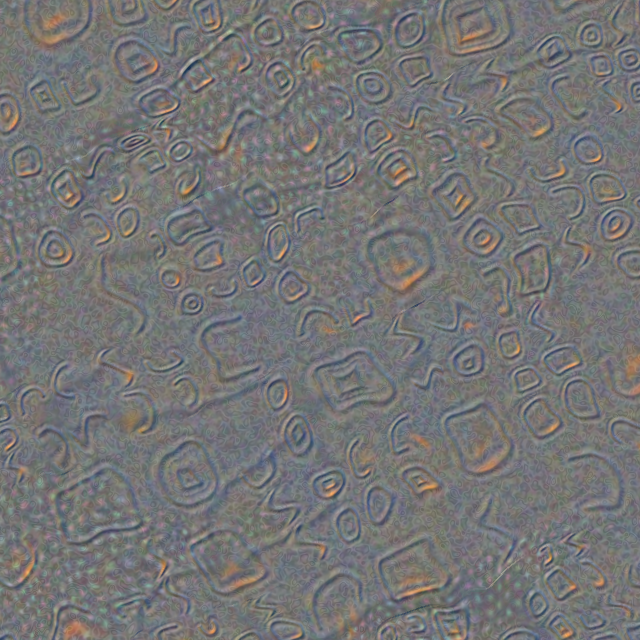
A Shadertoy shader for this pattern:

```glsl
float hash(vec2 p) {
    vec3 q = fract(p.xyx * vec3(0.1031, 0.1030, 0.0973));
    q += dot(q, q.yzx + 33.33);
    return fract((q.x + q.y) * q.z);
}

float noise(vec2 p) {
    vec2 i = floor(p), f = fract(p);
    f = f * f * (3.0 - 2.0 * f);
    return mix(mix(hash(i), hash(i + vec2(1, 0)), f.x),
               mix(hash(i + vec2(0, 1)), hash(i + vec2(1, 1)), f.x), f.y);
}

mat2 turn(float a) {
    return mat2(cos(a), -sin(a), sin(a), cos(a));
}

// Distance to one glyph stroke inside a unit cell
float glyph(vec2 p, vec2 id) {
    float kind = hash(id + 17.0), r = 0.27 + 0.08 * hash(id + 5.0);
    float corner = r * mix(0.3, 1.0, hash(id + 9.0));
    vec2 q = turn(floor(hash(id + 31.0) * 4.0) * 1.5708 + 0.3 * hash(id) - 0.15) * p;
    vec2 a = abs(q) - r + corner;
    float box = length(max(a, 0.0)) - corner + min(max(a.x, a.y), 0.0);
    if (kind < 0.32) return abs(box);
    if (kind < 0.52) return min(abs(box), abs(box + 0.19));
    if (kind < 0.84) return q.y > 0.04 ? length(vec2(abs(q.x) - r, q.y - 0.04)) : abs(box);
    return 0.7 * length(vec2(max(abs(q.x) - 0.37, 0.0), q.y - 0.16 * sin(8.0 * q.x)));
}

vec2 warp(vec2 p) {
    vec2 bend = vec2(noise(p * 8.0), noise(p * 8.0 + 40.0)) - 0.5;
    vec2 ripple = vec2(noise(p * 30.0 + 7.0), noise(p * 30.0 + 70.0)) - 0.5;
    return turn(0.45) * p + 0.045 * bend + 0.014 * ripple + 3.0;
}

// x: carved height, y: warm glow
vec2 carve(vec2 p) {
    vec2 q = warp(p) / 0.145;
    q.x += 0.5 * hash(vec2(floor(q.y), 3.0));

    // Each block holds one large glyph or a cluster of small ones
    vec2 block = floor(q);
    float pick = hash(block + 2.0);
    float n = pick < 0.36 ? 1.0 : pick < 0.86 ? 2.0 : 3.0;
    vec2 id = floor(q * n) + n * 53.0;
    vec2 c = fract(q * n) - 0.5;
    float size = 0.145 / n;
    float width = 0.03 * size + 0.0034;
    float d = glyph(c, id) * size / width;
    float inside = smoothstep(0.5, 0.42, max(abs(c.x), abs(c.y)));
    inside *= step(0.1, hash(id + 71.0));
    float h = cos(2.5 * d) * exp(-0.6 * d) * inside;

    // Glow pooled on the lower side of a glyph
    vec2 spot = c - vec2(0.36 * hash(id + 6.0) - 0.12, -0.2);
    float ember = exp(-dot(spot, spot) * 42.0) * inside * step(0.45, hash(id + 88.0));
    ember *= 0.5 + 0.5 * cos(1.6 * d);

    // Long meandering ridges between the clusters
    float flow = abs(noise(q * vec2(0.7, 1.2) + 20.0) - 0.5) * 16.0;
    float gate = smoothstep(0.4, 0.55, noise(q * 0.7 + 90.0));
    h += cos(2.2 * flow) * exp(-0.7 * flow) * gate * 0.8;
    return vec2(h, max(ember, 0.0));
}

// Fine pebbled skin
float grain(vec2 p) {
    vec2 a = turn(0.6) * p, b = turn(1.3) * p;
    float pebbles = noise(a * 130.0) + noise(b * 150.0 + 9.0) - 1.0;
    return 0.55 * cos(9.0 * pebbles) - 0.2 + 0.9 * (noise(b * 230.0) - 0.5);
}

void mainImage(out vec4 fragColor, in vec2 fragCoord) {
    vec2 uv = fragCoord / iResolution.y;
    vec2 e = vec2(0.0017, 0.0);
    vec2 here = carve(uv);
    vec2 slope = vec2(carve(uv + e.xy).x - carve(uv - e.xy).x,
                      carve(uv + e.yx).x - carve(uv - e.yx).x);
    slope = clamp(slope, -1.1, 1.1);
    float lit = dot(slope, vec2(0.5, -0.85));
    float side = dot(slope, vec2(0.85, 0.5));

    // Grey ground with small warm and cool drifts
    float drift = noise(uv * 18.0) + noise(turn(0.8) * uv * 50.0) - 1.0;
    vec3 col = vec3(0.468, 0.47, 0.472) + drift * vec3(0.03, 0.005, -0.045);
    float calm = 1.0 - 0.6 * smoothstep(0.1, 0.7, abs(here.x));
    col += 0.055 * grain(uv) * calm;
    vec2 fleck = turn(0.9) * uv * 110.0;
    col += 0.07 * (vec3(noise(fleck), noise(fleck + 31.0), noise(fleck + 67.0)) - 0.5);

    // Embossed strokes with blue shade and tan light
    col += lit * vec3(0.125, 0.115, 0.10);
    col += side * vec3(0.045, 0.01, -0.045);
    col -= max(-lit, 0.0) * vec3(0.03, 0.01, -0.03);
    col -= here.x * vec3(0.055, 0.045, 0.03);

    // Diagonal bands of tinted beads
    vec2 b = warp(uv);
    float band = smoothstep(0.55, 0.75, noise(b * vec2(3.5, 8.0) + 12.0));
    vec2 bead = b / 0.021;
    bead.x += 0.5 * mod(floor(bead.y), 2.0);
    vec2 offset = fract(bead) - 0.5 - vec2(0.0, 0.1);
    float bump = exp(-dot(offset, offset) * 16.0) - 0.2;
    float hue = 6.2832 * hash(floor(bead) + 8.0);
    vec3 tint = vec3(cos(hue), -0.8 * cos(hue), 0.5 * sin(hue));
    col += band * bump * (0.13 + 0.09 * tint);

    // Orange glow
    float glow = here.y * (0.8 + 0.4 * lit);
    col += glow * vec3(0.34, 0.05, -0.18);
    fragColor = vec4(clamp(col, 0.0, 1.0), 1.0);
}
```
